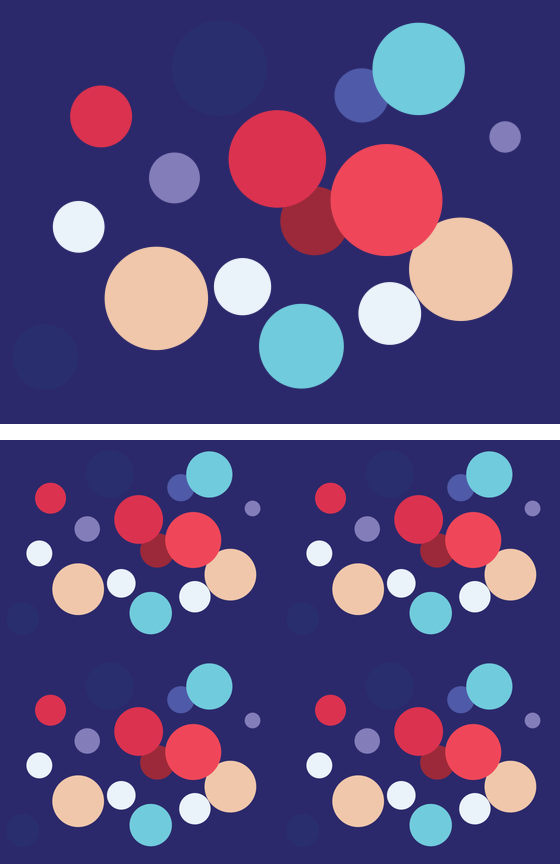
Top, the tile; bottom, the same tile 2 across and 2 down.
This background is drawn by a Shadertoy shader. Its source:

```glsl
// Flat coloured discs scattered over a deep indigo ground, as a seamless tile.

const vec3 GROUND = vec3(0.169, 0.160, 0.418);
const int KINDS = 9;
const float DISCS = 16.0;             // sum of all counts below
const float MARGIN = 0.03;            // gap between disc and tile border
const vec2 JITTER = vec2(0.07, 0.09); // random shift, as a share of the tile
const float SEED = 3.0;

// Disc colours, from the back layer to the front one.
const vec3 COLOURS[KINDS] = vec3[KINDS](
    vec3(0.160, 0.184, 0.431),  // navy
    vec3(0.308, 0.353, 0.659),  // indigo
    vec3(0.514, 0.490, 0.729),  // lavender
    vec3(0.612, 0.161, 0.224),  // crimson
    vec3(0.941, 0.780, 0.671),  // peach
    vec3(0.439, 0.796, 0.863),  // cyan
    vec3(0.859, 0.196, 0.314),  // red
    vec3(0.937, 0.278, 0.349),  // coral
    vec3(0.918, 0.949, 0.980)); // white

// Smallest radius, largest radius (in tile heights) and count of each kind.
const vec3 SIZES[KINDS] = vec3[KINDS](
    vec3(0.077, 0.112, 2.0),
    vec3(0.064, 0.064, 1.0),
    vec3(0.037, 0.060, 2.0),
    vec3(0.081, 0.081, 1.0),
    vec3(0.122, 0.122, 2.0),
    vec3(0.100, 0.109, 2.0),
    vec3(0.073, 0.115, 2.0),
    vec3(0.132, 0.132, 1.0),
    vec3(0.061, 0.074, 3.0));

float hash(vec2 p) {
    return fract(sin(dot(p, vec2(127.1, 311.7))) * 43758.5453);
}

// Evenly spread lattice point with a random shift, from 0 to 1 on both axes.
vec2 scatter(float index) {
    float slot = mod(index * 5.0, DISCS);
    vec2 lattice = fract((slot * vec2(1.0, 6.0) + vec2(0.5, 1.0)) / DISCS);
    vec2 shift = vec2(hash(vec2(index, SEED)), hash(vec2(index, SEED + 7.0))) - 0.5;
    return clamp(lattice + shift * JITTER, 0.0, 1.0);
}

// Signed distance to a disc that repeats with the tile.
float wrappedDisc(vec2 p, vec2 centre, float radius, vec2 tile) {
    vec2 d = p - centre;
    d -= tile * floor(d / tile + 0.5);
    return length(d) - radius;
}

void mainImage(out vec4 fragColor, in vec2 fragCoord) {
    vec2 tile = vec2(iResolution.x / iResolution.y, 1.0);
    vec2 p = fragCoord / iResolution.y;
    float softness = 0.7 / iResolution.y;

    vec3 colour = GROUND;
    float index = 0.0;
    for (int kind = 0; kind < KINDS; kind++) {
        vec3 size = SIZES[kind];
        for (float copy = 0.0; copy < size.z; copy++) {
            float radius = mix(size.x, size.y, copy / max(size.z - 1.0, 1.0));
            vec2 inset = vec2(radius + MARGIN);
            vec2 centre = mix(inset, tile - inset, scatter(index));
            float dist = wrappedDisc(p, centre, radius, tile);
            float cover = 1.0 - smoothstep(-softness, softness, dist);
            colour = mix(colour, COLOURS[kind], cover);
            index++;
        }
    }
    fragColor = vec4(colour, 1.0);
}
```
